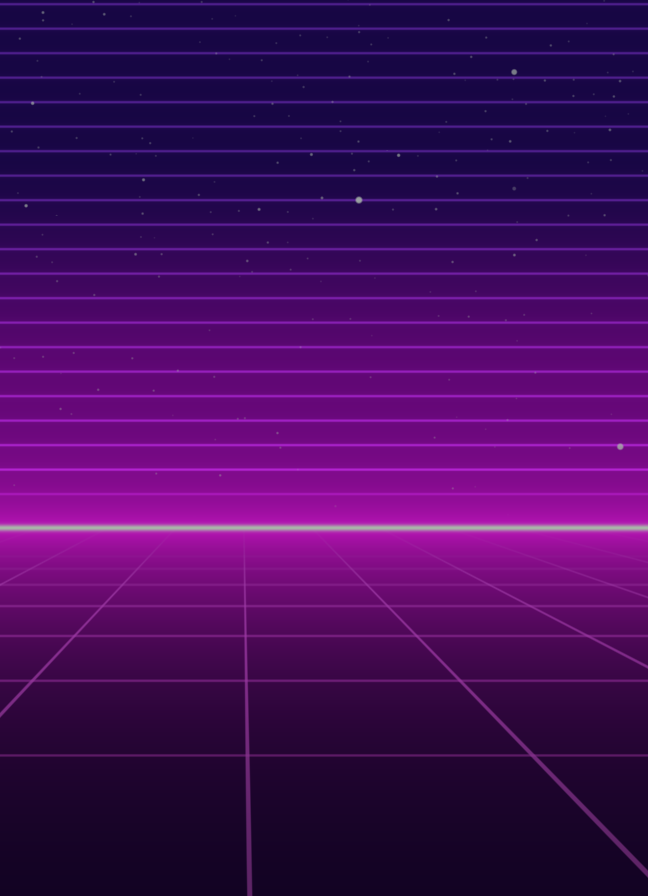
A Shadertoy shader for this background:

```glsl
// A neon dusk: a striped, starry violet sky over a dark perspective grid.
// The sky and floor are exponential gradients; the grid is a projected plane
// whose vanishing point lies above the glowing horizon, so its far rows are cut.

#define HORIZON 0.4108
#define VANISH vec2(-0.0907, 0.4902)
#define STRIPE_GAP 0.02734
#define STRIPE_PHASE 0.38
#define COLUMN_GAP 0.955
#define COLUMN_SHIFT 0.016
#define STAR_LIGHT 0.85

const vec3 NIGHT   = vec3(0.090, 0.022, 0.265);
const vec3 VIOLET  = vec3(0.340, 0.022, 0.430);
const vec3 MAGENTA = vec3(0.680, 0.060, 0.670);
const vec3 ABYSS   = vec3(0.040, 0.010, 0.110);
const vec3 STRIPE  = vec3(0.190, 0.085, 0.250);
const vec3 GRID    = vec3(0.560, 0.170, 0.590);
const vec3 PALE    = vec3(0.660, 0.720, 0.660);

float hash(vec2 p) {
    return fract(sin(dot(p, vec2(127.1, 311.7))) * 43758.5453);
}

// Soft-edged line: d is the distance to its centre, w its half width.
float stroke(float d, float w, float px) {
    return 1.0 - smoothstep(w - px, w + px, d);
}

// Distance to the nearest integer.
float toInteger(float x) {
    return abs(fract(x + 0.5) - 0.5);
}

// One jittered star in a share of the cells.
float starLayer(vec2 p, float cell, float radius, float chance, float px) {
    vec2 id = floor(p / cell);
    vec2 jitter = vec2(hash(id + 3.7), hash(id + 18.3));
    float d = length(p - (id + 0.15 + 0.7 * jitter) * cell);
    float shine = hash(id + 41.9);
    float r = radius * mix(0.6, 1.1, shine);
    float lit = step(hash(id + cell * 90.0), chance);
    return lit * mix(0.35, 1.0, shine) * stroke(d, r, max(px, 0.4 * r));
}

vec3 sky(vec2 p, float px) {
    float h = p.y - HORIZON;
    vec3 col = mix(NIGHT, VIOLET, 1.0 - smoothstep(0.15, 0.42, h));
    col = mix(col, MAGENTA, exp(-13.0 * h));

    // Evenly spaced stripes, stopping short of the horizon
    float d = toInteger(h / STRIPE_GAP - STRIPE_PHASE) * STRIPE_GAP;
    float stripe = stroke(d, 0.0013, px) + 0.15 * exp(-d / 0.003);
    col += STRIPE * stripe * smoothstep(0.015, 0.06, h);

    // Three sizes of star, thicker higher up
    float density = mix(0.45, 1.0, smoothstep(0.0, 0.5, h));
    float stars = 0.5 * starLayer(p, 0.022, 0.0011, 0.28 * density, px);
    stars += 0.8 * starLayer(p + 5.3, 0.065, 0.0016, 0.25 * density, px);
    stars += starLayer(p + 9.1, 0.140, 0.0033, 0.26, px);
    return mix(col, PALE, min(stars, 1.0) * STAR_LIGHT * smoothstep(0.01, 0.04, h));
}

vec3 ground(vec2 p, float px) {
    float below = HORIZON - p.y;
    float drop = VANISH.y - p.y;
    vec3 col = mix(ABYSS, MAGENTA, exp(-7.4 * below));

    // Rows at whole depths, measured back to screen distance
    float rowDist = toInteger(1.0 / drop) * drop * drop;
    float row = stroke(rowDist, 0.0013, px) * smoothstep(0.0, 0.09, below);

    // Columns fanning from the vanishing point
    float slope = (p.x - VANISH.x) / drop;
    float column = toInteger((slope - COLUMN_SHIFT) / COLUMN_GAP);
    float colDist = column * COLUMN_GAP * drop / sqrt(1.0 + slope * slope);
    float width = mix(0.0008, 0.0028, smoothstep(0.0, 0.4, below));
    float fan = stroke(colDist, width, px) * smoothstep(-0.02, 0.08, below);
    fan *= mix(1.0, 0.6, smoothstep(1.2, 3.5, abs(slope)));

    vec3 neon = mix(GRID, 0.72 * GRID, smoothstep(0.1, 0.4, below));
    col = mix(col, neon, 0.65 * row);
    return mix(col, neon + 0.06, 0.75 * fan);
}

void mainImage(out vec4 fragColor, in vec2 fragCoord) {
    // Heights of the canvas, with x measured from its centre
    float px = 1.0 / iResolution.y;
    vec2 p = vec2(fragCoord.x - 0.5 * iResolution.x, fragCoord.y) * px;

    float h = p.y - HORIZON;
    vec3 col = h > 0.0 ? sky(p, px) : ground(p, px);

    // Horizon bar with a faint halo
    col += vec3(0.06, 0.03, 0.06) * exp(-abs(h) / 0.012);
    col = mix(col, PALE, exp(-pow(abs(h) / 0.0037, 2.0)));

    fragColor = vec4(clamp(col, 0.0, 1.0), 1.0);
}
```
